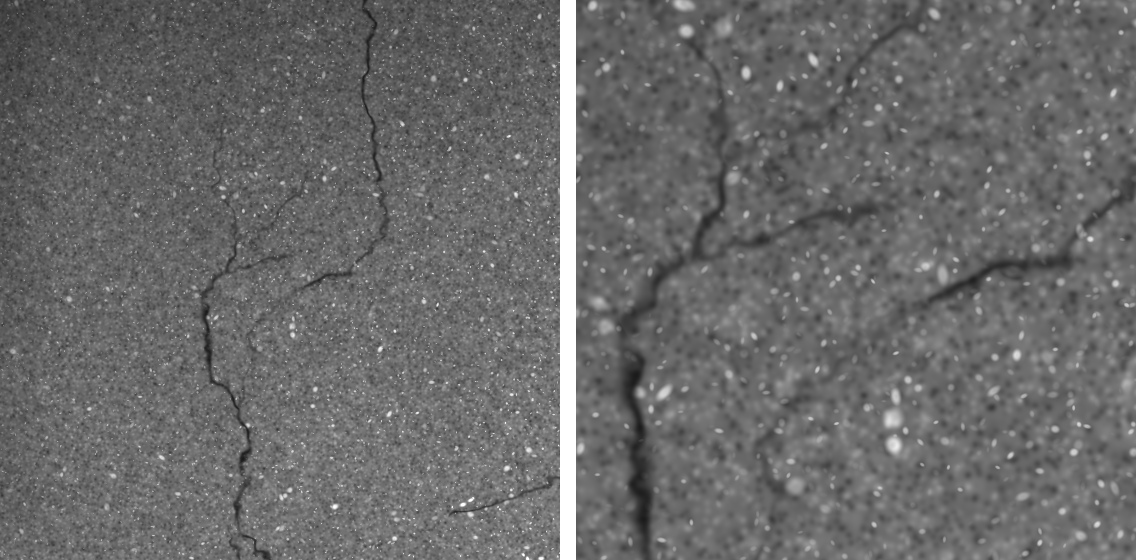
Left: the whole. Right: its middle third, enlarged.
A WebGL 1 fragment shader for this texture:

```glsl
precision highp float;
// Worn grey asphalt with fine grain, pale stone flecks and thin branching cracks.

#define BASE_GREY 0.385
#define LIGHT_FALLOFF 0.13
#define FINE_GRAIN 0.52
#define COARSE_GRAIN 0.24
#define SMALL_FLECKS 0.95
#define LARGE_FLECKS 1.25
#define CRACK_WANDER 0.030
#define CRACK_JITTER 0.014
#define CRACK_DARKNESS 0.62

uniform vec2 u_resolution;

vec2 hash2(vec2 p) {
  vec3 q = fract(p.xyx * vec3(0.1031, 0.1030, 0.0973));
  q += dot(q, q.yzx + 33.33);
  return fract((q.xx + q.yz) * q.zy);
}

// Cellular noise: signed soft blobs around one random point per cell.
float mottle(vec2 p) {
  vec2 cell = floor(p);
  float sum = 0.0;
  for (int j = -1; j <= 1; j++) {
    for (int i = -1; i <= 1; i++) {
      vec2 id = cell + vec2(float(i), float(j));
      vec2 d = p - id - hash2(id + 11.0);
      sum += (hash2(id + 57.0).x - 0.5) * exp(-4.0 * dot(d, d));
    }
  }
  return sum;
}

// Scattered, turned, slightly stretched stones; higher rarity leaves fewer bright ones.
float flecks(vec2 p, float rarity) {
  vec2 cell = floor(p);
  float brightest = 0.0;
  for (int j = -1; j <= 1; j++) {
    for (int i = -1; i <= 1; i++) {
      vec2 id = cell + vec2(float(i), float(j));
      vec2 shape = hash2(id + 131.0);
      vec2 d = p - id - hash2(id + 83.0);
      float angle = 6.2832 * shape.x;
      float c = cos(angle), s = sin(angle);
      d = vec2(c * d.x + s * d.y, c * d.y - s * d.x);
      d.y *= mix(1.0, 2.0, shape.y);
      float radius = mix(0.28, 0.55, hash2(id + 29.0).y);
      float stone = 1.0 - smoothstep(0.25 * radius, radius, length(d));
      brightest = max(brightest, stone * pow(hash2(id + 211.0).x, rarity));
    }
  }
  return brightest;
}

float segment(vec2 p, vec2 a, vec2 b) {
  vec2 ab = b - a;
  return length(p - a - ab * clamp(dot(p - a, ab) / dot(ab, ab), 0.0, 1.0));
}

// Soft dark line bent once at its middle point.
float crack(vec2 p, vec2 a, vec2 b, vec2 c, float width, float depth) {
  float d = min(segment(p, a, b), segment(p, b, c)) / width;
  return depth * exp(-d * d);
}

float crackNetwork(vec2 p) {
  vec2 wander = vec2(mottle(p * 24.0), mottle(p * 24.0 + 71.0));
  vec2 jitter = vec2(mottle(p * 70.0 + 19.0), mottle(p * 70.0 + 143.0));
  vec2 q = p + CRACK_WANDER * wander + CRACK_JITTER * jitter;
  vec2 fork = vec2(0.425, 0.57), bend = vec2(0.36, 0.47);
  vec2 knot = vec2(0.43, 0.27), corner = vec2(0.68, 0.575), foot = vec2(0.42, 0.08);
  // Right branch
  float m = crack(q, vec2(0.65, 1.02), vec2(0.66, 0.84), vec2(0.675, 0.68), 0.0042, 0.9);
  m = max(m, crack(q, vec2(0.675, 0.68), vec2(0.685, 0.63), corner, 0.0036, 0.6));
  m = max(m, crack(q, corner, vec2(0.635, 0.53), vec2(0.54, 0.49), 0.0040, 0.8));
  m = max(m, crack(q, vec2(0.54, 0.49), vec2(0.45, 0.41), knot, 0.0036, 0.4));
  // Left branch, top to bottom
  m = max(m, crack(q, vec2(0.41, 0.79), vec2(0.385, 0.67), fork, 0.0034, 0.5));
  m = max(m, crack(q, fork, vec2(0.41, 0.52), bend, 0.0042, 0.75));
  m = max(m, crack(q, bend, vec2(0.383, 0.32), knot, 0.0052, 1.0));
  m = max(m, crack(q, knot, vec2(0.445, 0.20), foot, 0.0048, 1.0));
  m = max(m, crack(q, foot, vec2(0.445, 0.03), vec2(0.50, -0.02), 0.0040, 0.85));
  m = max(m, crack(q, foot, vec2(0.405, 0.055), vec2(0.435, -0.01), 0.0036, 0.6));
  // Faint side cracks and the lower right one
  m = max(m, crack(q, vec2(0.40, 0.515), vec2(0.46, 0.53), vec2(0.52, 0.545), 0.0034, 0.55));
  m = max(m, crack(q, fork, vec2(0.50, 0.60), vec2(0.54, 0.69), 0.0034, 0.45));
  m = max(m, crack(q, vec2(1.02, 0.145), vec2(0.89, 0.105), vec2(0.80, 0.075), 0.0036, 0.75));
  return m * clamp(0.95 + 1.3 * mottle(p * 45.0 + 37.0), 0.35, 1.15);
}

void main() {
  vec2 p = gl_FragCoord.xy / u_resolution;

  // Uneven light: dim at the top and the left edge, brighter at the lower right
  float light = BASE_GREY + LIGHT_FALLOFF * (0.42 - p.y * p.y + 0.35 * (p.x - 0.5));
  light -= 0.035 * (1.0 - smoothstep(0.0, 0.12, p.x));
  light += 0.03 * mottle(p * 5.0);

  // Grain of the binder, then cracks, then stones on top
  float grain = FINE_GRAIN * mottle(p * 210.0) + COARSE_GRAIN * mottle(p * 95.0 + 300.0);
  float grey = light * (1.0 + grain);
  float cracks = crackNetwork(p);
  grey *= 1.0 - CRACK_DARKNESS * cracks;

  float stones = SMALL_FLECKS * flecks(p * 140.0, 7.0);
  stones = max(stones, LARGE_FLECKS * flecks(p * 62.0 + 17.0, 16.0));
  grey += light * stones * (1.0 - 0.7 * cracks) * mix(0.75, 1.1, p.x);

  gl_FragColor = vec4(vec3(clamp(grey, 0.0, 1.0)), 1.0);
}
```
